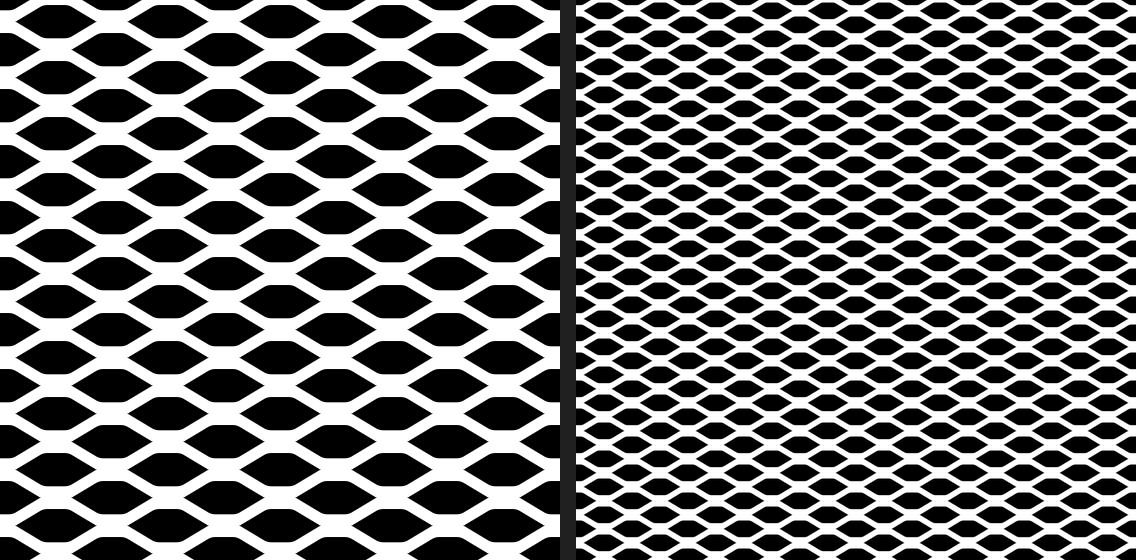
Left: one tile. Right: repeated 2 by 2.
Give the GLSL for this pattern, as a WebGL 2 fragment shader.

```glsl
#version 300 es
precision highp float;
// Expanded metal mesh: white strands around staggered black hexagonal openings, 5 by 10 repeats.
uniform vec2 u_resolution;
out vec4 fragColor;

// Signed distance to a flat hexagon with pointed sides and rounded upper and lower corners.
float openingDistance(vec2 p) {
    p = abs(p);
    vec2 halfSize = vec2(0.0721, 0.0297);
    float slope = 0.6;
    float radius = 0.026;
    float slant = length(vec2(slope, 1.0));

    // Straight edges
    float side = (slope * (p.x - halfSize.x) + p.y) / slant;
    float d = max(p.y - halfSize.y, side);

    // Arc tangent to the flat edge and the slanted side
    float cornerX = halfSize.x - halfSize.y / slope;
    vec2 center = vec2(cornerX - radius * (slant - 1.0) / slope, halfSize.y - radius);
    vec2 v = p - center;
    if (v.x > 0.0 && v.x < slope * v.y) d = length(v) - radius;
    return d;
}

void main() {
    vec2 uv = gl_FragCoord.xy / u_resolution;
    vec2 repeats = vec2(5.0, 10.0);

    // Two interleaved lattices, half a cell apart
    float d = 1.0;
    for (int i = 0; i < 2; i++) {
        vec2 cell = uv * repeats - vec2(0.5, 0.613) + 0.5 * float(i);
        d = min(d, openingDistance((fract(cell + 0.5) - 0.5) / repeats));
    }

    // White strands with an edge one pixel wide
    float pixel = 1.0 / min(u_resolution.x, u_resolution.y);
    float strand = clamp(d / pixel + 0.5, 0.0, 1.0);
    fragColor = vec4(vec3(strand), 1.0);
}
```
